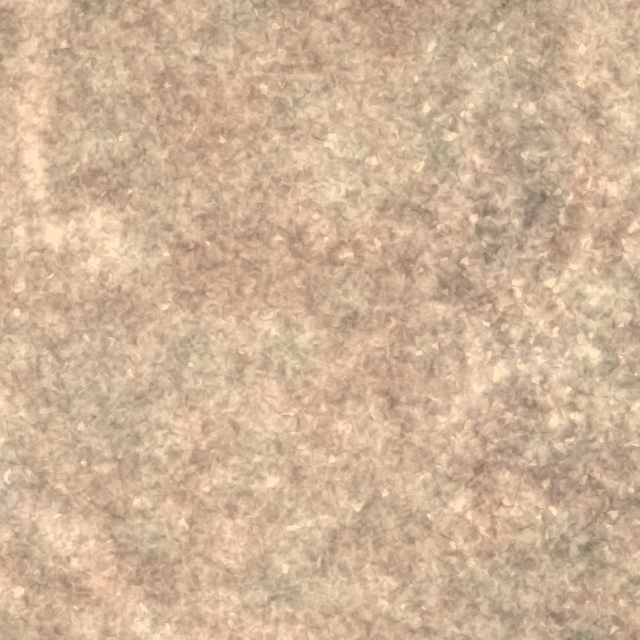
A Shadertoy shader for this texture:

```glsl
float hash21(vec2 p) {
    vec3 q = fract(p.xyx * 0.1031);
    q += dot(q, q.yzx + 33.33);
    return fract((q.x + q.y) * q.z);
}

vec2 hash22(vec2 p) {
    return vec2(hash21(p), hash21(p + 71.7));
}

mat2 rotation(float angle) {
    float c = cos(angle), s = sin(angle);
    return mat2(c, s, -s, c);
}

float valueNoise(vec2 p) {
    vec2 cell = floor(p), f = fract(p);
    f = f * f * (3.0 - 2.0 * f);
    float low = mix(hash21(cell), hash21(cell + vec2(1, 0)), f.x);
    float high = mix(hash21(cell + vec2(0, 1)), hash21(cell + 1.0), f.x);
    return mix(low, high, f.y);
}

// Layered noise centred on zero
float fbm(vec2 p, int octaves) {
    float sum = 0.0, weight = 0.6;
    for (int i = 0; i < octaves; i++) {
        sum += weight * (valueNoise(p) - 0.5);
        p = rotation(0.65) * p * 2.03 + 19.3;
        weight *= 0.55;
    }
    return sum;
}

vec2 warp(vec2 p, float scale, float amount) {
    return p + amount * vec2(fbm(p * scale + 5.0, 2), fbm(p * scale + 47.0, 2));
}

// Thin curved lines along the middle level of a noise field
float wisps(vec2 p, float sharpness) {
    return pow(1.0 - abs(2.0 * valueNoise(p) - 1.0), sharpness);
}

float segmentDistance(vec2 p, vec2 a, vec2 b) {
    vec2 along = b - a;
    return length(p - a - along * clamp(dot(p - a, along) / dot(along, along), 0.0, 1.0));
}

float vein(vec2 p, vec2 a, vec2 b, float width) {
    return 1.0 - smoothstep(width * 0.15, width, segmentDistance(p, a, b));
}

float patchMask(vec2 p, vec2 centre, vec2 size) {
    vec2 d = (p - centre) / size;
    return exp(-dot(d, d));
}

// Scattered angular chips, one candidate per cell
float chips(vec2 p, float cells, float share, float seed) {
    vec2 q = p * cells, home = floor(q);
    float cover = 0.0;
    for (int j = -1; j <= 1; j++) {
        for (int i = -1; i <= 1; i++) {
            vec2 cell = home + vec2(i, j);
            vec2 shape = hash22(cell + seed + 31.0);
            vec2 d = rotation(6.2832 * shape.x) * (q - cell - hash22(cell + seed));
            d.x *= mix(1.0, 1.9, shape.y);
            float triangle = max(abs(d.x) * 0.87 + d.y * 0.5, -d.y);
            float radius = mix(0.14, 0.36, hash21(cell + seed + 83.0));
            float body = 1.0 - smoothstep(radius * 0.55, radius, mix(length(d), triangle, 0.6));
            float chance = hash21(cell + seed + 127.0);
            cover = max(cover, body * smoothstep(0.0, 0.15, share - chance));
        }
    }
    return cover;
}

vec3 stoneColour(float tone, float greyness, float blush) {
    vec3 shade = vec3(0.64, 0.54, 0.45), light = vec3(0.96, 0.84, 0.71);
    vec3 colour = mix(shade, light, tone);
    colour += blush * vec3(0.04, -0.03, -0.02);
    float grey = dot(colour, vec3(0.3, 0.59, 0.11));
    return mix(colour, vec3(grey), greyness);
}

void mainImage(out vec4 fragColor, in vec2 fragCoord) {
    vec2 uv = fragCoord / iResolution.y;
    vec2 broad = warp(uv, 7.0, 0.09);
    vec2 swirl = warp(uv, 28.0, 0.025);
    vec2 rough = warp(uv, 75.0, 0.012);

    // Mottling from cloud size down to grain
    float cloud = fbm(broad * 5.0, 3);
    float mottle = fbm(swirl * 24.0 + 11.0, 3);
    float speckle = fbm(rough * 75.0 + 23.0, 2);
    float grain = fbm(rough * 150.0 + 61.0, 2);
    float tone = 0.53 + 0.55 * cloud + 0.55 * mottle + 0.65 * speckle + 0.75 * grain;

    // Grey weathered zones
    float band = patchMask(broad, vec2(0.85, 0.47), vec2(0.16, 0.42));
    float stain = patchMask(broad, vec2(0.01, 0.20), vec2(0.05, 0.06))
                + 0.45 * patchMask(broad, vec2(0.14, 0.40), vec2(0.12, 0.09));
    float weathered = band * smoothstep(-0.25, 0.25, fbm(broad * 11.0 + 3.0, 3));
    tone -= 0.36 * weathered + 0.35 * stain;
    tone += 0.35 * band * (speckle + mottle);

    // Pale veins and clouded deposits
    float veins = max(vein(broad, vec2(0.10, 1.02), vec2(0.04, 0.86), 0.035),
                      vein(broad, vec2(0.04, 0.86), vec2(0.09, 0.63), 0.025));
    veins = max(veins, vein(broad, vec2(-0.02, 0.26), vec2(0.27, -0.02), 0.045));
    veins = max(veins, 0.5 * vein(broad, vec2(0.72, 0.82), vec2(0.74, 0.58), 0.025));
    float deposit = patchMask(broad, vec2(0.17, 0.62), vec2(0.045, 0.04))
                  + 0.7 * patchMask(broad, vec2(0.06, 0.74), vec2(0.025, 0.06))
                  + 0.4 * patchMask(broad, vec2(0.14, 0.76), vec2(0.05, 0.05));
    tone += 0.30 * veins + 0.42 * deposit;

    // Fine wisps and chips
    tone += 0.17 * wisps(swirl * 30.0 + 7.0, 9.0) - 0.16 * wisps(swirl * 42.0 + 29.0, 8.0);
    float small = chips(rough, 36.0, 0.20 + 0.40 * band, 13.0);
    float large = chips(swirl, 17.0, 0.16 + 0.14 * band, 211.0);
    tone += 0.42 * small + 0.26 * large;

    float blush = 1.4 * fbm(swirl * 13.0 + 91.0, 2) + 0.25 * veins - 0.3 * deposit;
    float greyness = 0.22 * clamp(weathered + stain - small, 0.0, 1.0);
    fragColor = vec4(stoneColour(clamp(tone, -0.35, 1.18), greyness, blush), 1.0);
}
```
